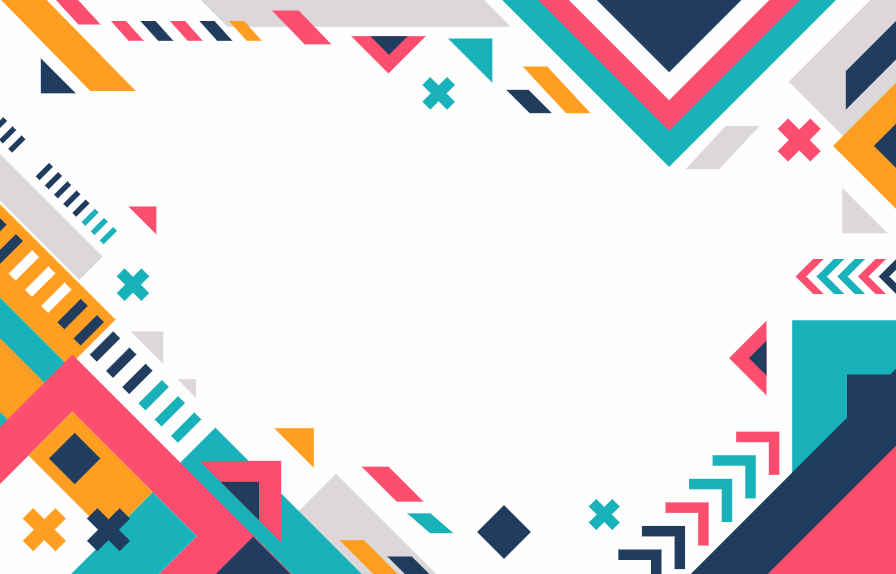
This background is drawn by a Shadertoy shader. Its source:

```glsl
// Flat geometric border: slanted bars, diamonds, triangles, crosses and chevrons
// around an empty centre. Each part is a signed distance, painted back to front
// on a 768 x 492 design grid with y pointing down.

const vec3 WHITE  = vec3(0.995);
const vec3 TEAL   = vec3(0.10, 0.70, 0.73);
const vec3 PINK   = vec3(0.99, 0.31, 0.44);
const vec3 NAVY   = vec3(0.125, 0.235, 0.37);
const vec3 ORANGE = vec3(1.00, 0.62, 0.125);
const vec3 GREY   = vec3(0.865, 0.845, 0.855);
const float FAR = 2000.0;
const float DIAG = 0.7071;

vec2 p;      // position on the design grid
vec2 uv;     // diagonal axes: x + y and y - x
vec3 col;
float px;    // grid units per screen pixel

void paint(vec3 c, float d) { col = mix(col, c, clamp(0.5 - d / px, 0.0, 1.0)); }

// Parallelogram from its top left corner; k is the sideways shift per unit down
float slant(float x, float y, float w, float h, float k) {
    vec2 q = p - vec2(x, y);
    float side = (abs(q.x - k * q.y - 0.5 * w) - 0.5 * w) / sqrt(1.0 + k * k);
    return max(side, abs(q.y - 0.5 * h) - 0.5 * h);
}

// Rectangle aligned with the diagonal axes
float tilted(float u0, float u1, float v0, float v1) {
    vec2 d = max(vec2(u0, v0) - uv, uv - vec2(u1, v1));
    return max(d.x, d.y) * DIAG;
}

float diamond(float x, float y, float r) {
    return (abs(p.x - x) + abs(p.y - y) - r) * DIAG;
}

// Right triangle: corner at top right, or at bottom left for a negative leg
float corner(float x, float y, float leg) {
    vec2 q = (p - vec2(x, y)) * vec2(-1, 1) * sign(leg);
    return max(-min(q.x, q.y), (q.x + q.y - abs(leg)) * DIAG);
}

// Solid V with its tip at the bottom
float vee(float x, float tip) { return (abs(p.x - x) + p.y - tip) * DIAG; }

float cross45(float x, float y, float s) {
    vec2 q = abs(mat2(DIAG, DIAG, -DIAG, DIAG) * (p - vec2(x, y))) / s;
    return s * max(max(q.x, q.y) - 15.0, min(q.x, q.y) - 4.8);
}

vec3 chevronColour(int i) {
    return i % 3 == 0 ? PINK : TEAL;
}

void leftSide() {
    // Layered diagonal bands
    paint(GREY, tilted(-FAR, 308.0, 132.0, 172.0));
    paint(ORANGE, tilted(-FAR, 373.0, 175.0, 255.0));
    paint(TEAL, tilted(-FAR, 368.0, 255.0, FAR));
    paint(ORANGE, tilted(-FAR, 368.0, 290.0, 353.0));
    // Large and small ladders of bars
    float k = round((uv.x - 248.0) / 27.8);
    float bar = max(abs(uv.x - 248.0 - k * 27.8) - 6.0, abs(uv.y - 207.0) - 20.0);
    vec3 tone = k > 7.0 ? TEAL : (k >= 0.0 && k < 3.0 ? WHITE : NAVY);
    if (k < 11.0) paint(tone, bar * DIAG);
    k = round((uv.x - 185.0) / 15.7);
    bar = max(abs(uv.x - 185.0 - k * 15.7) - 3.3, abs(uv.y - 109.0) - 11.5);
    if (k < 8.0 && (k >= 0.0 || k < -2.0)) paint(k > 4.0 ? TEAL : NAVY, bar * DIAG);
    // Folded ribbon in the lower corner
    paint(GREY, tilted(694.0, FAR, 118.0, FAR));
    paint(TEAL, tilted(551.0, FAR, 182.0, FAR));
    paint(PINK, tilted(366.0, FAR, 242.0, FAR));
    paint(WHITE, tilted(415.0, 628.0, 291.0, FAR));
    paint(ORANGE, tilted(415.0, 553.0, 291.0, 366.0));
    paint(TEAL, tilted(553.0, 628.0, 291.0, FAR));
    paint(NAVY, tilted(677.0, FAR, 243.0, FAR));
    paint(NAVY, diamond(64.0, 393.0, 22.0));
    paint(ORANGE, cross45(38.0, 454.0, 1.32));
    paint(NAVY, cross45(93.0, 454.0, 1.32));
    paint(TEAL, cross45(114.0, 244.0, 1.0));
    // Triangles
    paint(NAVY, corner(35.0, 80.0, -30.0));
    paint(PINK, corner(134.0, 177.0, 24.0));
    paint(GREY, corner(140.0, 284.0, 28.0));
    paint(GREY, corner(168.0, 325.0, 16.0));
    paint(ORANGE, corner(269.0, 367.0, 34.0));
    paint(PINK, corner(241.0, 395.0, 70.0));
    paint(NAVY, corner(222.0, 413.0, 33.0));
}

void topAndBottom() {
    paint(GREY, slant(171.0, -1.0, 243.0, 24.0, 1.0));
    paint(ORANGE, slant(0.0, -1.0, 39.0, 79.0, 0.98));
    paint(PINK, slant(47.0, -1.0, 19.0, 22.0, 0.92));
    for (int i = 0; i < 5; i++)
        paint(i == 4 ? ORANGE : (i % 2 == 0 ? PINK : NAVY),
              slant(95.0 + 25.3 * float(i), 18.0, 13.0, 17.0, 0.9));
    paint(PINK, slant(233.0, 9.0, 23.0, 29.0, 0.97));
    paint(PINK, max(vee(333.0, 63.0), 31.0 - p.y));
    paint(NAVY, max(vee(333.5, 47.0), 31.0 - p.y));
    paint(TEAL, corner(422.0, 33.0, 38.0));
    paint(TEAL, cross45(376.0, 80.0, 1.0));
    paint(ORANGE, slant(448.0, 57.0, 21.0, 40.0, 0.93));
    paint(NAVY, slant(434.0, 77.0, 19.0, 20.0, 1.0));
    // Nested V
    paint(TEAL, vee(573.5, 143.0));
    paint(PINK, vee(573.5, 112.0));
    paint(WHITE, vee(573.5, 86.0));
    paint(NAVY, vee(573.5, 62.0));
    paint(GREY, slant(622.0, 108.0, 29.0, 37.0, -0.93));
    // Bottom edge
    paint(ORANGE, slant(291.0, 463.0, 21.0, 40.0, 1.0));
    paint(NAVY, slant(332.0, 477.0, 21.0, 30.0, 1.0));
    paint(PINK, slant(310.0, 400.0, 23.0, 30.0, 1.0));
    paint(TEAL, slant(349.0, 440.0, 20.0, 17.0, 1.15));
    paint(NAVY, diamond(432.0, 456.0, 23.0));
    paint(TEAL, cross45(518.0, 441.0, 0.95));
}

void rightSide() {
    paint(GREY, diamond(776.0, 70.0, 100.0));
    paint(NAVY, max(725.0 - p.x, tilted(786.0, 819.0, -FAR, FAR)));
    paint(ORANGE, diamond(768.0, 125.0, 54.0));
    paint(NAVY, diamond(768.0, 125.0, 19.0));
    paint(PINK, cross45(685.0, 120.0, 1.32));
    paint(GREY, corner(722.0, 200.0, -39.0));
    // Left-pointing triangles
    float tip = p.x - abs(p.y - 307.0);
    paint(PINK, max((625.0 - tip) * DIAG, p.x - 657.0));
    paint(NAVY, max((642.0 - tip) * DIAG, p.x - 657.0));
    // Stepped block in the lower corner
    paint(TEAL, max(679.0 - p.x, 274.5 - p.y));
    paint(NAVY, min(max(726.0 - p.x, 321.0 - p.y), (1084.0 - uv.x) * DIAG));
    paint(PINK, (1150.0 - uv.x) * DIAG);
    // Row of arrows and staircase of elbows
    for (int i = 0; i < 6; i++) {
        float n = float(i);
        vec3 tone = i > 3 ? NAVY : chevronColour(i);
        float rise = abs(p.y - 237.0);
        float a = p.x - rise - 682.0 - 17.8 * n;
        paint(tone, max(rise - 15.0, (abs(a - 4.5) - 4.5) * DIAG));
        vec2 q = vec2(668.0 - p.x, p.y - 370.0) + 20.2 * n * vec2(-1, -1);
        float inner = min(q.x, q.y);
        paint(tone, max(max(-inner, inner - 9.0), max(q.x, q.y) - 37.0));
    }
}

void mainImage(out vec4 fragColor, in vec2 fragCoord) {
    p = fragCoord / iResolution.xy * vec2(768, 492);
    p.y = 492.0 - p.y;
    uv = vec2(p.x + p.y, p.y - p.x);
    px = 492.0 / iResolution.y;
    col = WHITE;
    leftSide();
    topAndBottom();
    rightSide();
    fragColor = vec4(col, 1.0);
}
```
